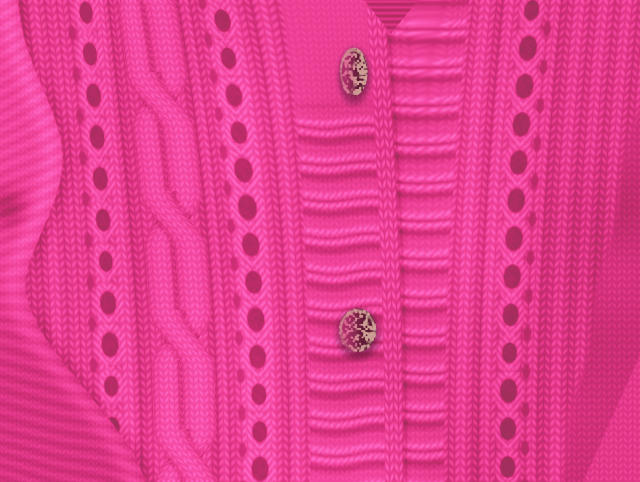
Reproduce this texture procedurally as a Shadertoy shader.

```glsl
const float ASPECT = 1.3287, SOFT = 0.0025;
const vec2 STITCH = vec2(0.0245, 0.0165);
const vec2 HOLE = vec2(0.0165, 0.0235);
const float CABLE_X = 0.385, CABLE_PITCH = 0.247, STRAND = 0.034;
const vec3 METAL = vec3(0.80, 0.62, 0.58), TARNISH = vec3(0.36, 0.10, 0.20);
const vec3 YARN[6] = vec3[6](
  vec3(0.63, 0.18, 0.36), vec3(0.74, 0.17, 0.41), vec3(0.84, 0.19, 0.49),
  vec3(0.93, 0.25, 0.58), vec3(0.97, 0.31, 0.66), vec3(0.99, 0.40, 0.76));
// Eyelet columns: x at the hem, pitch, first hole, side of the slits
const vec4 EYELETS[3] = vec4[3](vec4(0.234, 0.0861, 0.026, -1),
  vec4(0.540, 0.0775, 0.043, -1), vec4(1.054, 0.0790, 0.021, 1));
// Buttons: centre and radii
const vec4 BUTTONS[2] = vec4[2](
  vec4(0.734, 0.149, 0.029, 0.050), vec4(0.742, 0.685, 0.039, 0.045));

float hash(vec2 p) {
  p = fract(p * vec2(0.1031, 0.1137));
  p += dot(p, p.yx + 33.33);
  return fract((p.x + p.y) * p.x * 7.31);
}
float noise(vec2 p) {
  vec2 i = floor(p), f = fract(p);
  f = f * f * (3.0 - 2.0 * f);
  return mix(mix(hash(i), hash(i + vec2(1, 0)), f.x),
    mix(hash(i + vec2(0, 1)), hash(i + vec2(1, 1)), f.x), f.y);
}
vec3 yarnColor(float tone) {
  float t = clamp(tone, 0.0, 1.0) * 5.0;
  int i = min(int(t), 4);
  return mix(YARN[i], YARN[i + 1], t - float(i));
}
float bump(float x, float width) { return exp(-x * x / (width * width)); }
float edge(float x) { return smoothstep(-SOFT, SOFT, x); }
float band(float x, float a, float b) { return edge(x - a) * edge(b - x); }

// V shaped knit stitch, 0 in the gaps and 1 on the yarn
float knit(vec2 p, vec2 size) {
  vec2 q = p / size;
  float side = abs(fract(q.x) - 0.5), leg = side * 4.0 - 1.0;
  float row = abs(fract(q.y + side * 1.3) - 0.5);
  return (1.0 - 2.0 * row) * (1.0 - leg * leg);
}

// Pairs of beaded purl ridges with a shadow beneath each pair
float ridges(vec2 p, float pitch, float start) {
  p.y += 0.005 * sin(p.x * 34.0) + 0.004 * noise(p * 14.0);
  float y = (fract((p.y - start) / pitch + 0.5) - 0.5) * pitch;
  float bead = 0.30 + 0.12 * sin(p.x * 480.0 + y * 330.0);
  float pair = bump(y + 0.012, 0.0065) + bump(y - 0.010, 0.0065);
  return pair * bead - 0.3 * bump(y - 0.025, 0.01) - 0.2 * bump(y, 0.004);
}

// Two strands crossing over each other
float cable(vec2 p, float tone) {
  float t = fract((p.y - 0.15) / CABLE_PITCH);
  float shift = mix(-0.031, 0.031, smoothstep(0.0, 0.48, t));
  vec2 x = p.x + vec2(-shift, shift), h = 1.0 - x * x / (STRAND * STRAND);
  float over = smoothstep(-0.06, 0.1, h.x);
  float strand = 0.38 + 0.25 * max(mix(h.y, h.x, over), 0.0);
  strand += 0.32 * knit(vec2(mix(x.y, x.x, over), p.y), STITCH * 0.85);
  strand -= 0.24 * (1.0 - over) * bump(h.x + 0.1, 0.6);
  tone -= 0.22 * bump(abs(p.x) - 0.068, 0.012);
  return mix(tone, strand, smoothstep(-0.08, 0.12, max(h.x, h.y)));
}

// Eyelets framed by slanted strands, with narrow slits to one side
float lace(vec2 p, vec4 column, float tone) {
  float x = p.x - column.x, cell = (p.y - column.z) / column.y + 0.5;
  vec2 y = (fract(vec2(cell, cell + 0.5)) - 0.5) * column.y;
  float vary = 0.9 + 0.22 * hash(vec2(floor(cell) + 3.0, column.x * 90.0));
  float d = length(vec2(x, y.x) / (HOLE * vary));
  float rope = 0.83 + 0.19 * sin((p.y + abs(x) * 1.2) * 380.0);
  tone = mix(tone, rope, 0.75 * bump(d - 1.45, 0.38));
  float slit = length(vec2(x - 0.036 * column.w, y.y) / vec2(0.009, 0.017));
  tone = mix(tone, 0.2, 0.8 - 0.8 * smoothstep(0.6, 1.2, slit));
  tone -= 0.16 * bump(abs(x) - 0.062, 0.007);
  return mix(0.04 + 0.12 * noise(p * 150.0), tone, smoothstep(0.85, 1.12, d));
}

vec3 button(vec3 color, vec2 p, vec4 b) {
  vec2 q = (p - b.xy) / b.zw;
  float d = length(q), relief = noise(p * 230.0) + 0.12 * q.x;
  color *= 0.65 + 0.35 * smoothstep(0.8, 1.45, length(q - vec2(0.05, 0.18)));
  vec3 face = mix(TARNISH, METAL, smoothstep(0.3, 0.75, relief));
  face = mix(face, YARN[3], 0.55 - 0.55 * smoothstep(-0.7, 0.5, q.x));
  face = mix(face, METAL, bump(d - 0.9, 0.07) * (0.55 - 0.3 * q.y));
  return mix(face, color, smoothstep(0.97, 1.04, d));
}

void mainImage(out vec4 fragColor, in vec2 fragCoord) {
  vec2 p = fragCoord / iResolution.xy;
  p = vec2(p.x * ASPECT, 1.0 - p.y); // y runs down from the collar
  // Columns curve towards the hem
  float lean = mix(-0.085, -0.04, smoothstep(0.48, 0.68, p.x));
  lean = mix(lean, 0.052, smoothstep(0.82, 0.95, p.x));
  lean += 0.03 - 0.03 * smoothstep(0.15, 0.3, p.x);
  vec2 u = vec2(p.x - lean * (1.0 - p.y) * (1.0 - p.y), p.y);
  float tone = 0.46 + 0.42 * knit(u, STITCH) - 0.09 * cos(u.x * 128.0);
  tone = cable(u - vec2(CABLE_X, 0), tone);
  for (int i = 0; i < 3; i++)
    if (abs(u.x - EYELETS[i].x) < 0.085) tone = lace(u, EYELETS[i], tone);
  // Button bands and the braided front edge
  float plain = 0.56 + 0.16 * knit(u, STITCH * 0.8);
  float left = plain + ridges(u, 0.0754, 0.265) * smoothstep(0.2, 0.25, p.y);
  tone = mix(tone, left, band(u.x, 0.644, 0.8));
  tone = mix(tone, plain + ridges(u, 0.0796, 0.138), band(u.x, 0.836, 0.922));
  float braid = 0.46 + 0.5 * knit(u - vec2(0.799, 0), vec2(0.0195, 0.021));
  tone = mix(tone, braid, band(u.x, 0.799, 0.838)) - 0.22 * bump(u.x - 0.842, 0.007);
  // Back of the neck, folds and falling light
  float neck = 0.07 - p.y - 1.25 * abs(p.x - 0.812);
  tone = mix(tone, 0.3 + 0.18 * sin(p.y * 520.0), edge(neck));
  tone += 0.24 * noise(p * 4.0 + 7.0) - 0.12 - 0.14 * smoothstep(0.95, 1.25, p.x);
  // Left sleeve
  float low = smoothstep(0.4, 0.8, p.y);
  float cuff = 0.03 + 0.1 * bump(p.y - 0.33, 0.2) + 0.28 * smoothstep(0.55, 1.05, p.y) - p.x;
  float ribs = sin((p.y + (0.5 - 0.75 * low) * p.x) * 230.0 + 3.0 * noise(p * 9.0));
  float sleeve = 0.6 - 0.24 * low + 0.09 * ribs + 0.16 * knit(p, STITCH * 0.7);
  sleeve += 0.2 * bump(cuff - 0.025, 0.025) - 0.45 * bump(length(p - vec2(0.015, 0.43)), 0.04);
  tone = mix(tone - 0.25 * bump(cuff, 0.022), sleeve, edge(cuff));
  // Shaded right sleeve and its lit fold
  float gap = p.x - 1.37 + 0.21 * p.y + 0.006 * sin(p.y * 24.0);
  float shade = 0.12 + 0.24 * knit(p, STITCH * 0.85) + 0.22 * noise(p * 7.0);
  tone = mix(tone, shade, smoothstep(-0.012, 0.012, gap));
  tone = mix(tone, 0.44 + 0.24 * knit(p, STITCH * 0.8), edge(p.x - 1.66 + 0.45 * p.y));
  vec3 color = yarnColor(tone);
  for (int i = 0; i < 2; i++) color = button(color, p, BUTTONS[i]);
  fragColor = vec4(color, 1);
}
```
